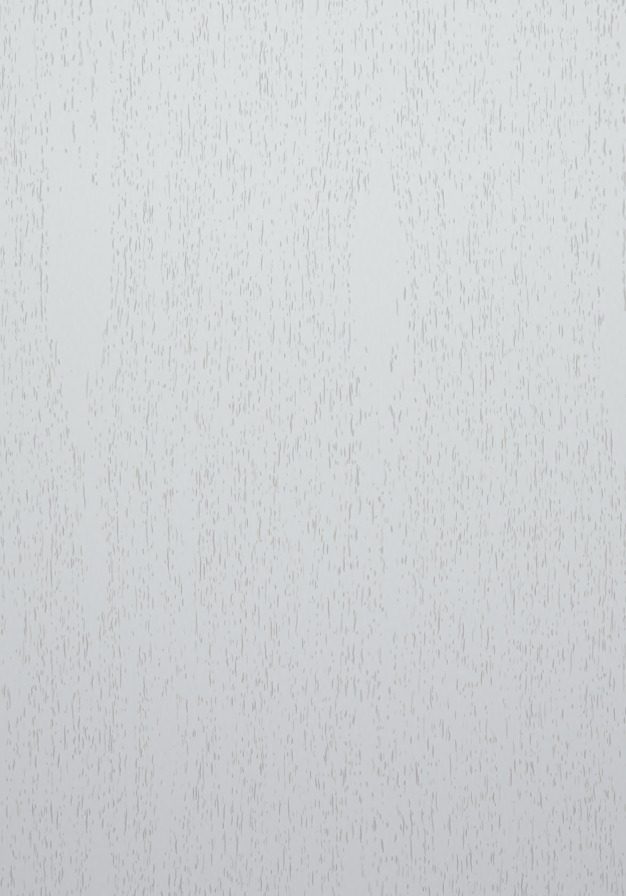
A WebGL 1 fragment shader for this texture:

```glsl
precision highp float;
// Pale painted wood: fine vertical pores scattered over a soft grey sheen.
// Pores are ragged capsules in jittered grid cells of a bent grain space; their
// density follows noise streaks and thins out inside pointed cathedral figures.
uniform vec2 u_resolution;

const vec3 TOP_COLOR = vec3(0.860, 0.876, 0.880);
const vec3 MIDDLE_COLOR = vec3(0.836, 0.848, 0.853);
const vec3 BOTTOM_COLOR = vec3(0.756, 0.764, 0.776);
const vec3 PORE_TINT = vec3(0.856, 0.842, 0.832);
const vec2 LONG_CELL = vec2(0.0074, 0.0330);
const vec2 SHORT_CELL = vec2(0.0058, 0.0165);
const vec2 FLECK_CELL = vec2(0.0048, 0.0105);
const float PORE_HALF_WIDTH = 0.0007;
const float PORE_DENSITY = 0.41;
const float STREAK_CONTRAST = 0.55;
const float RAGGEDNESS = 0.0012;
const float RIDGE_LIGHT = 0.010;
const float MOTTLE = 0.010;

// Cathedral figures: centre x, tip y, half width, length (negative opens upward)
const vec4 CENTRE_ARCH = vec4(0.423, 0.885, 0.029, 0.46);
const vec4 LEFT_TONGUE = vec4(0.090, 0.450, 0.028, -0.60);
const vec4 LOW_TONGUE = vec4(0.100, 0.240, 0.019, -0.34);
const vec4 RIGHT_TONGUE = vec4(0.695, 0.420, 0.022, -0.42);
const vec4 LOW_ARCH = vec4(0.400, 0.180, 0.014, 0.50);
const vec4 CORNER_ARCH = vec4(0.110, 0.140, 0.020, 0.45);

float hash(vec2 p) {
  vec3 q = fract(p.xyx * vec3(0.1031, 0.1030, 0.0973));
  q += dot(q, q.yzx + 33.33);
  return fract((q.x + q.y) * q.z);
}

float cornerSlope(vec2 corner, vec2 offset) {
  float angle = 6.2832 * hash(corner + 71.0);
  return dot(vec2(cos(angle), sin(angle)), offset);
}

float gradientNoise(vec2 p) {
  vec2 i = floor(p), f = fract(p);
  vec2 u = f * f * f * (f * (f * 6.0 - 15.0) + 10.0);
  vec2 e = vec2(1.0, 0.0);
  float low = mix(cornerSlope(i, f), cornerSlope(i + e, f - e), u.x);
  float high = mix(cornerSlope(i + e.yx, f - e.yx), cornerSlope(i + 1.0, f - 1.0), u.x);
  return mix(low, high, u.y);
}

// Relative width (x) and clarity (y) of a figure at height y
vec2 opening(float y, vec4 figure) {
  float t = (figure.y - y) / figure.w;
  return vec2(smoothstep(-0.03, 0.40, t), smoothstep(0.0, 0.12, t) * (1.0 - smoothstep(0.35, 1.0, t)));
}

// Push the grain lines outward around a figure
float bend(vec2 p, vec4 figure) {
  float dx = p.x - figure.x;
  float reach = dx / (2.8 * figure.z);
  return figure.x + dx * (1.0 - 0.26 * opening(p.y, figure).x * exp(-reach * reach));
}

// Change in pore density: sparse inside a figure, crowded along its rim
float figureDensity(vec2 p, vec4 figure) {
  vec2 open = opening(p.y, figure);
  float edge = abs(p.x - figure.x) - figure.z * open.x;
  float inside = 1.0 - smoothstep(-0.009, 0.003, edge);
  float rim = (edge - 0.003) / 0.005;
  return open.y * (0.24 * exp(-rim * rim) - 0.5 * inside);
}

float poreDensity(vec2 p) {
  float streak = 0.6 * gradientNoise(p * vec2(42.0, 1.8))
    + 1.2 * gradientNoise(p * vec2(112.0, 3.6) + 19.0);
  float density = PORE_DENSITY + STREAK_CONTRAST * streak;
  density += figureDensity(p, CENTRE_ARCH) + figureDensity(p, LEFT_TONGUE);
  density += figureDensity(p, LOW_TONGUE) + figureDensity(p, RIGHT_TONGUE);
  return density + figureDensity(p, LOW_ARCH) + figureDensity(p, CORNER_ARCH);
}

float capsule(vec2 d, float halfLength, float soft) {
  float taper = 1.0 - 0.5 * smoothstep(0.3, 1.2, abs(d.y) / halfLength);
  d.y = max(abs(d.y) - halfLength, 0.0);
  float width = PORE_HALF_WIDTH * taper;
  return taper * (1.0 - smoothstep(max(width - soft, 0.0), width + soft, length(d)));
}

// One layer of pores: x is the dark groove, y the lit ridge beside it
vec2 pores(vec2 p, vec2 cell, float seed, float soft) {
  float column = floor(p.x / cell.x);
  float shift = hash(vec2(column, seed)) * cell.y;
  vec2 id = vec2(column, floor((p.y + shift) / cell.y));
  vec2 key = id + seed;
  vec2 middle = (id + 0.5) * cell - vec2(0.0, shift);
  float present = step(hash(key), poreDensity(middle));
  float size = hash(key + 13.0);
  float halfLength = cell.y * mix(0.13, 0.46, size * size);
  vec2 d = p - middle;
  d.x -= (hash(key + 29.0) - 0.5) * cell.x * 0.5;
  d.x += d.y * (hash(key + 47.0) - 0.5) * 0.12;
  d.x += RAGGEDNESS * gradientNoise(p * vec2(90.0, 120.0) + seed);
  float groove = capsule(d, halfLength, soft);
  float ridge = capsule(d - vec2(2.6 * PORE_HALF_WIDTH, 0.0), halfLength, soft);
  return present * mix(0.3, 1.0, hash(key + 61.0)) * vec2(groove, ridge);
}

void main() {
  vec2 p = gl_FragCoord.xy / u_resolution.y;
  float across = gl_FragCoord.x / u_resolution.x;
  float soft = max(0.75 / u_resolution.y, 0.0009);

  // Sheen, brightest above the middle and dimmer at the sides
  vec3 color = mix(BOTTOM_COLOR, MIDDLE_COLOR, smoothstep(-0.15, 0.58, p.y));
  color = mix(color, TOP_COLOR, smoothstep(0.45, 0.85, p.y));
  color -= 0.06 * (across - 0.52) * (across - 0.52);
  color += MOTTLE * gradientNoise(p * vec2(210.0, 130.0));

  // Grain space
  vec2 grain = p + vec2(0.008 * gradientNoise(p * vec2(5.0, 3.0)), 0.0);
  grain.x = bend(grain, CENTRE_ARCH);
  grain.x = bend(grain, LEFT_TONGUE);
  grain.x = bend(grain, RIGHT_TONGUE);

  vec2 pore = max(pores(grain, LONG_CELL, 3.0, soft), pores(grain, SHORT_CELL, 151.0, soft));
  pore = max(pore, 0.75 * pores(grain, FLECK_CELL, 307.0, soft));
  color += RIDGE_LIGHT * pore.y * (1.0 - pore.x);
  color *= mix(vec3(1.0), PORE_TINT, pore.x);
  gl_FragColor = vec4(color, 1.0);
}
```
